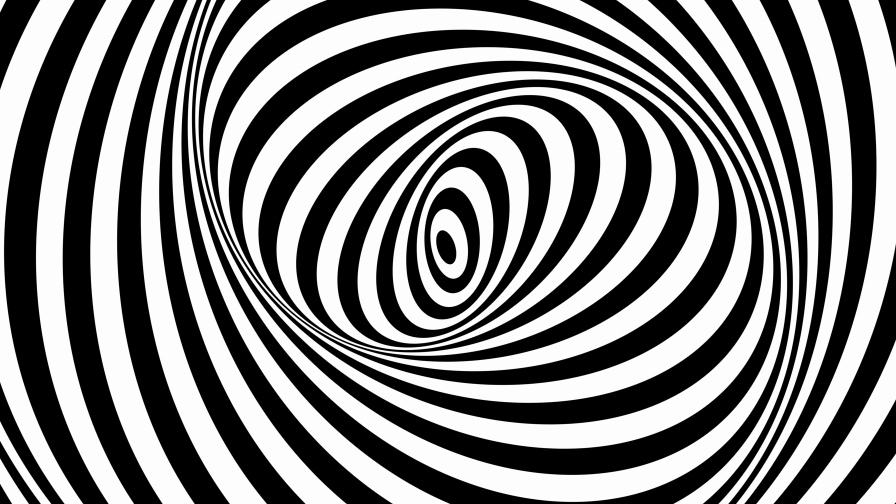
A Shadertoy shader for this background:

```glsl
// Black and white op-art swirl: nested ellipses that turn, drift and grow ring by ring.

// Approximate signed distance to an ellipse with semi-axes "axes", negative inside.
float ellipseDistance(vec2 p, vec2 axes) {
    float scaled = length(p / axes);
    float slope = length(p / (axes * axes));
    return scaled * (scaled - 1.0) / max(slope, 1e-4);
}

void mainImage(out vec4 fragColor, in vec2 fragCoord) {
    // Centered coordinates, one unit per canvas height
    vec2 p = (fragCoord - 0.5 * iResolution.xy) / iResolution.y;
    float halfEdge = 0.7 / iResolution.y;
    float shade = 0.0;

    // Paint from the outermost ellipse to the core
    for (int i = 44; i >= 1; i--) {
        float ring = float(i);

        // The center drifts along an arc toward the upper right
        vec2 center = vec2(-0.0093, 0.0023)
                    + vec2(0.1065, 0.0995) * sin(ring * vec2(0.055, 0.07));

        // Rings turn clockwise, the outermost ones in larger steps
        float angle = (14.25 - ring) * 0.1414 - 0.15 * max(ring - 30.0, 0.0);
        vec2 dir = vec2(cos(angle), sin(angle));
        vec2 q = p - center;
        q = vec2(dot(q, dir), dot(q, vec2(-dir.y, dir.x)));

        // Stretch builds up from the core, then relaxes toward round outer rings
        float radius = ring * (0.02616 + 0.000157 * ring);
        float stretch = 0.0856 * tanh(ring / 10.0)
                      * mix(1.0, 0.5, smoothstep(25.0, 32.0, ring));
        float d = ellipseDistance(q, radius + vec2(stretch, -stretch));

        // Odd rings are black, even rings white
        float ink = i % 2 == 1 ? 0.0 : 0.992;
        shade = mix(shade, ink, 1.0 - smoothstep(-halfEdge, halfEdge, d));
    }

    fragColor = vec4(vec3(shade), 1.0);
}
```
